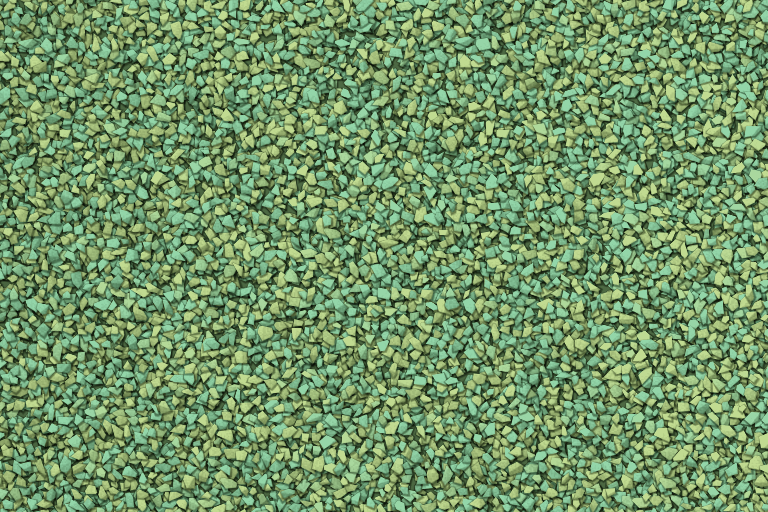
A Shadertoy shader for this texture:

```glsl
const float TAU = 6.2831853;
const float ROWS = 41.0;
const int LAYERS = 4;
const vec3 TEAL = vec3(0.54, 0.79, 0.62);
const vec3 OLIVE = vec3(0.71, 0.81, 0.53);
const vec2 LIGHT = vec2(-0.5, 0.866);

float hash(vec2 p) {
    return fract(sin(dot(p, vec2(127.1, 311.7))) * 43758.5453);
}

vec2 hash2(vec2 p) {
    return vec2(hash(p), hash(p + 37.3));
}

float noise(vec2 p) {
    vec2 i = floor(p), f = fract(p);
    f = f * f * (3.0 - 2.0 * f);
    float low = mix(hash(i), hash(i + vec2(1, 0)), f.x);
    float high = mix(hash(i + vec2(0, 1)), hash(i + vec2(1, 1)), f.x);
    return mix(low, high, f.y);
}

vec2 rotate(vec2 p, float angle) {
    float c = cos(angle), s = sin(angle);
    return vec2(c * p.x - s * p.y, s * p.x + c * p.y);
}

// Irregular shard cut by five random half planes
float chipDistance(vec2 p, vec2 id) {
    float stretch = mix(1.0, 1.3, hash(id + 5.1));
    float size = mix(0.72, 1.18, hash(id + 27.9));
    vec2 q = rotate(p, TAU * hash(id + 9.7)) * vec2(1.0 / stretch, stretch) / size;
    float d = length(q) - 0.62;
    for (int i = 0; i < 5; i++) {
        vec2 rnd = hash2(id + 13.7 * float(i + 1));
        float angle = TAU * (float(i) + 0.95 * rnd.x) / 5.0;
        float reach = mix(0.2, 0.52, rnd.y);
        d = max(d, dot(q, vec2(cos(angle), sin(angle))) - reach);
    }
    return d * size;
}

// Two tilted facets meeting at a crease, with worn edges
float chipTone(vec2 p, vec2 id, float d, float blur) {
    float angle = TAU * hash(id + 71.3);
    vec2 slope = vec2(cos(angle), sin(angle));
    float side = dot(p, slope) - mix(0.0, 0.25, hash(id + 83.9));
    float facet = smoothstep(-blur, blur, side) * (dot(slope, LIGHT) - 0.4);
    float face = mix(0.86, 1.06, hash(id + 61.1));
    float bevel = smoothstep(0.0, -0.12, d);
    float rim = dot(normalize(p + 0.001), LIGHT);
    float tilt = 0.08 * dot(p, LIGHT);
    float grit = 0.12 * (noise(p * 9.0 + id * 3.1) - 0.5);
    return face + 0.15 * facet + tilt + grit + (1.0 - bevel) * (0.07 * rim - 0.06);
}

// Lays one layer of chips and their shadows; surface holds tint and tone
vec4 layChips(vec4 surface, vec2 p, float seed, float level, float blur) {
    vec2 cell = floor(p);
    for (int y = -1; y <= 1; y++) {
        for (int x = -1; x <= 1; x++) {
            vec2 base = cell + vec2(x, y);
            vec2 id = base + seed;
            vec2 local = p - base - mix(vec2(0.1), vec2(0.9), hash2(id));
            float d = chipDistance(local, id);

            float lean = 0.08 * dot(normalize(local + 0.001), LIGHT);
            surface.a *= 1.0 - 0.42 * smoothstep(0.18, 0.0, d + lean);

            vec3 tint = mix(TEAL, OLIVE, smoothstep(0.35, 0.65, hash(id + 45.7)));
            float tone = level * chipTone(local, id, d, blur);
            float cover = smoothstep(0.6 * blur, -0.6 * blur, d);
            surface = mix(surface, vec4(tint, tone), cover);
        }
    }
    return surface;
}

void mainImage(out vec4 fragColor, in vec2 fragCoord) {
    vec2 uv = fragCoord / iResolution.y;
    float blur = ROWS / iResolution.y;
    vec4 surface = vec4(mix(TEAL, OLIVE, 0.5), 0.5);

    // Stack from the dark bed up to the lit top
    for (int i = 0; i < LAYERS; i++) {
        float depth = float(i) / float(LAYERS - 1);
        vec2 p = uv * ROWS + float(i) * vec2(3.37, 7.61);
        float level = mix(0.88, 1.04, depth);
        surface = layChips(surface, p, 101.3 * float(i), level, blur);
    }

    // Broad uneven light, brighter toward the right
    float broad = 0.99 + 0.05 * (noise(uv * 3.0) - 0.5);
    broad += 0.05 * fragCoord.x / iResolution.x;
    float tone = clamp(surface.a * broad, 0.0, 1.06);

    // Shadows lose red and blue faster than green
    vec3 color = surface.rgb * pow(vec3(tone), vec3(1.1, 1.0, 1.18));
    fragColor = vec4(clamp(color, 0.0, 1.0), 1.0);
}
```
